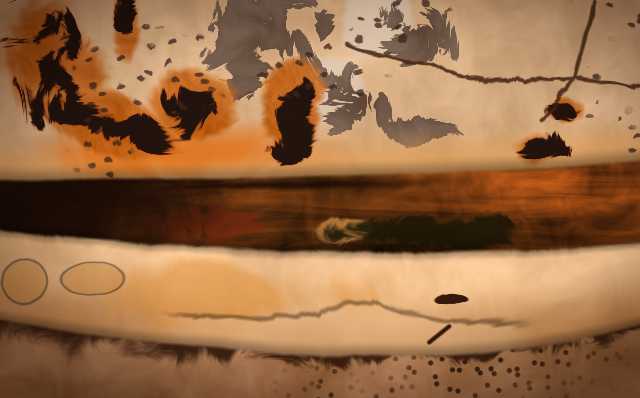
Give the GLSL for this texture, as a Shadertoy shader.

```glsl
// Weathered, rusting painted metal: a flaking upper panel, a dark corroded
// groove, a rounded ledge and a shaded lower panel. Curved borders split the
// layers; warped layered sines and cellular noise shape stains and chips.

float ramp(float a, float b, float x) { return smoothstep(a, b, x); }

// Distance to the nearest scattered point
float cells(vec2 p) {
    vec2 id = floor(p);
    float near = 9.;
    for (int k = 0; k < 9; k++) {
        vec2 o = id + vec2(k % 3, k / 3) - 1.;
        vec2 h = fract(sin(o * mat2(127.1, 311.7, 269.5, 183.3)) * 4375.8);
        near = min(near, length(o + h - p));
    }
    return near;
}

// Layered sines with a rotating, warped domain
float sines(vec2 p) {
    float sum = 0., amp = .5;
    for (int i = 0; i < 6; i++) {
        p = mat2(.8, .6, -.6, .8) * p * 1.75 + 1.7;
        p += .6 * sin(p.yx * 1.1 + float(i));
        sum += amp * sin(p.x + 1.3 * sin(p.y));
        amp *= .63;
    }
    return sum;
}

// Ellipse field: 1 at the centre, 0 on the rim
float blob(vec2 p, float x, float y, float rx, float ry) {
    return 1. - length((p - vec2(x, y)) / vec2(rx, ry));
}

float crack(vec2 p, vec2 a, vec2 b) {
    vec2 d = b - a;
    float r = length(p - a - d * clamp(dot(p - a, d) / dot(d, d), 0., 1.));
    return ramp(.006 + 1. / iResolution.y, .002, r);
}

vec3 upperPanel(vec2 p, float drop, float n, float fine) {
    vec3 col = vec3(.83, .67, .51) + .05 * n + .04 * fine;

    // Bare grey primer beside pale flakes
    float grey = max(blob(p, .67, .91, .14, .13), blob(p, .91, .74, .1, .07));
    grey = max(grey, max(blob(p, 1.06, .92, .07, .1), blob(p, .62, .79, .045, .1)));
    grey = max(grey, max(blob(p, .81, .93, .05, .05), blob(p, 1.06, .675, .1, .04)));
    float pale = max(blob(p, .94, .94, .1, .09), blob(p, .84, .75, .08, .1));
    col = mix(col, vec3(.83, .76, .69), .7 * ramp(.1, .4, pale + .4 * n));
    col = mix(col, vec3(.41, .32, .26) + .07 * fine, ramp(.17, .27, grey + .75 * fine));

    // Golden lip with rust bleeding into it
    col = mix(col, vec3(.87, .6, .31), .6 * ramp(.13, .02, drop));
    float bleed = blob(p, .5, .62, .48, .085);
    col = mix(col, vec3(.85, .4, .06), .75 * ramp(-.1, .7, bleed + .35 * n));

    // Rust: orange halo, then blackened cores
    vec2 q = p + vec2(0, .28 * (p.x - .27));
    float core = max(blob(q, .27, .69, .19, .055), blob(p, .49, .715, .085, .075));
    core = max(core, max(blob(p, .735, .695, .06, .11), blob(p, 1.412, .722, .04, .03)));
    float stain = max(blob(q, .1, .83, .13, .22), blob(p, 1.35, .622, .09, .055));
    stain = max(stain, blob(p, .315, .96, .035, .09));
    float rust = max(core + .3, stain);
    col = mix(col, vec3(.74, .37, .08) + .09 * fine, .88 * ramp(-.05, .4, rust + .5 * n));
    col = mix(col, vec3(.52, .18, .03), ramp(.45, .75, rust + .65 * fine));
    col = mix(col, vec3(.13, .07, .05), ramp(.25, .42, max(core, stain - .3) + .65 * fine));

    // Branching cracks and small chips
    q = p + .012 * vec2(n, fine);
    vec2 fork = vec2(1.445, .8), bend = vec2(1.23, .795);
    float line = max(crack(q, vec2(1.5, 1), fork), crack(q, fork, vec2(1.62, .785)));
    line = max(line, max(crack(q, fork, vec2(1.36, .7)), crack(q, bend, fork)));
    line = max(line, crack(q, vec2(.88, .89), bend));
    col = mix(col, vec3(.25, .13, .06), .85 * line);
    float chip = ramp(.19, .11, cells(q * vec2(15, 22))) * ramp(.25, .5, n);
    col = mix(col, vec3(.22, .14, .1), .75 * chip);
    return col * (.62 + .38 * ramp(-.01, .045, drop));
}

vec3 groove(vec2 p, float g, float n, float fine) {
    vec3 col = mix(vec3(.34, .17, .05), vec3(.47, .22, .06), ramp(.9, 1.4, p.x));
    col *= 1. + .5 * sines(p * vec2(2.2, 17)) + .25 * fine;
    float red = blob(p, .48, .44, .17, .06), flake = blob(p, .87, .422, .08, .04);
    float moss = blob(p, 1.1, .415, .25, .05);
    col = mix(col, vec3(.45, .15, .05), .7 * ramp(0., .5, red + .5 * fine));
    col = mix(col, vec3(.65, .43, .21), ramp(.1, .4, flake + .4 * fine));
    col = mix(col, vec3(.1, .08, .02), .9 * ramp(0., .4, moss + .5 * fine));
    float dark = ramp(.62, .28, p.x + .1 * n - .12 * (g - .5));
    float gap = ramp(.1, 0., abs(g - .86 + .06 * n)) * ramp(1.3, .8, p.x);
    col = mix(col, vec3(.08, .03, .015), max(.9 * dark, .8 * gap));
    return col * (.65 + .35 * ramp(0., .2, g));
}

vec3 ledge(vec2 p, float t, float n, float fine) {
    vec3 col = mix(vec3(.9, .72, .53), vec3(.8, .57, .35), ramp(.25, 1., t)) + .05 * n + .03 * fine;
    float gold = blob(p, .55, .25, .45, .1);
    col = mix(col, vec3(.82, .52, .2), .55 * ramp(.1, .7, gold + .5 * n));

    // Peeling film, raised blisters and dark chips
    float lift = p.y - .205 - .018 * sin(p.x * 9.) - .02 * n;
    float span = ramp(.38, .5, p.x) * ramp(1.36, 1.26, p.x);
    col = mix(col, vec3(.88, .7, .51), .6 * span * ramp(.004, -.004, lift));
    col *= 1. - .35 * span * ramp(.011, 0., abs(lift - .006));
    float blister = max(blob(p, .23, .3, .08, .042), blob(p, .06, .295, .06, .06)) + .13 * n;
    col = mix(col, vec3(.8, .55, .27), .55 * ramp(0., .1, blister));
    col *= 1. - .4 * ramp(.09, 0., abs(blister));
    float chip = ramp(0., .2, blob(p, 1.14, .247, .04, .013) + .3 * fine);
    chip = max(chip, crack(p, vec2(1.08, .14), vec2(1.13, .18)));
    col = mix(col, vec3(.2, .09, .04), chip);
    return col * (.7 + .3 * ramp(0., .1, t)) * (1. - .3 * ramp(.85, 1., t));
}

vec3 lowerPanel(vec2 p, float depth, float n, float fine) {
    vec3 col = vec3(.67, .47, .31) + .06 * n + .05 * fine;
    float shade = ramp(mix(.065, .022, ramp(.1, .8, p.x)), 0., depth + .025 * fine);
    float specks = ramp(.24, .12, cells(p * 28.)) * ramp(.4, 0., abs(p.x - 1.15) + .2 * n);
    return mix(col, vec3(.17, .075, .03), .85 * max(shade, specks));
}

void mainImage(out vec4 fragColor, in vec2 fragCoord) {
    vec2 uv = fragCoord / iResolution.xy, p = uv * vec2(1.61, 1), v = uv - .53;
    float n = sines(p * 4.), fine = sines(p * 13. + 5.);

    // Borders between the layers
    float d = p.x - 1., soft = .004 + 1. / iResolution.y;
    float lip = .548 + .017 * p.x * p.x + .004 * n;
    float sill = .366 + .055 * d * d + .004 * fine;
    float base = .105 + d * d * (d < 0. ? .09 : .22) + .005 * n;

    vec3 col = lowerPanel(p, base - p.y, n, fine);
    col = mix(col, ledge(p, (sill - p.y) / (sill - base), n, fine), ramp(-soft, soft, p.y - base));
    col = mix(col, groove(p, (p.y - sill) / (lip - sill), n, fine), ramp(-soft, soft, p.y - sill));
    col = mix(col, upperPanel(p, p.y - lip, n, fine), ramp(-soft, soft, p.y - lip));

    // Warm vignette
    col *= mix(vec3(1.04), vec3(.58, .52, .47), ramp(.08, .48, dot(v, v)));
    fragColor = vec4(clamp(col, 0., 1.), 1);
}
```
